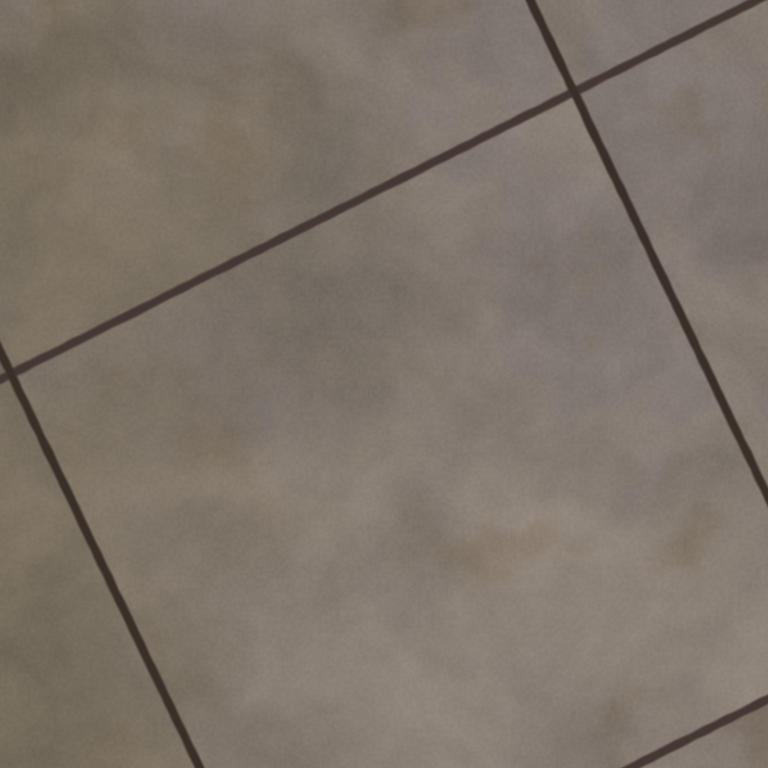
Reproduce this texture procedurally as a WebGL 2 fragment shader.

```glsl
#version 300 es
precision highp float;
// Large square stone floor tiles laid at a slant, parted by thin dark grout.
// A skewed grid gives the tiles; warped gradient noise, shifted per tile,
// gives the cloudy stone, with fine grain and a soft pool of light on top.

uniform vec2 u_resolution;
out vec4 fragColor;

// Grid
const vec2 CORNER = vec2(0.0143, 0.513);      // one grout crossing
const vec2 ACROSS_AXIS = vec2(0.902, 0.432);  // normal of the steep joints
const vec2 UP_AXIS = vec2(-0.448, 0.894);     // normal of the shallow joints
const float TILE_SIZE = 0.82;
const float GROUT_HALF_WIDTH = 0.0056;
const float GROUT_SOFTNESS = 0.0026;

// Colours
const vec3 WARM_STONE = vec3(0.475, 0.435, 0.372);
const vec3 GREY_STONE = vec3(0.503, 0.466, 0.432);
const vec3 MAUVE_TINT = vec3(0.485, 0.450, 0.440);
const vec3 RUST_STAIN = vec3(0.455, 0.395, 0.325);
const vec3 STEEP_GROUT = vec3(0.225, 0.185, 0.160);
const vec3 SHALLOW_GROUT = vec3(0.270, 0.220, 0.205);

// Surface
const float CLOUD_SCALE = 4.5;
const float CLOUD_CONTRAST = 0.20;
const float MOTTLE_SCALE = 26.0;
const float MOTTLE_CONTRAST = 0.055;
const float GRAIN_SCALE = 170.0;
const float GRAIN_CONTRAST = 0.045;
const float TILE_CONTRAST = 0.02;

// Lighting
const vec2 LIGHT_POOL = vec2(0.66, 0.22);
const vec2 SHADE_POOL = vec2(0.47, 0.60);

vec2 hash2(vec2 p) {
    vec3 q = fract(p.xyx * vec3(0.1031, 0.1030, 0.0973));
    q += dot(q, q.yzx + 33.33);
    return fract((q.xx + q.yz) * q.zy);
}

vec2 gradientAt(vec2 cell) {
    float angle = 6.28319 * hash2(cell).x;
    return vec2(cos(angle), sin(angle));
}

float gradientNoise(vec2 p) {
    vec2 i = floor(p), f = fract(p);
    vec2 w = f * f * f * (f * (f * 6.0 - 15.0) + 10.0);
    vec2 e = vec2(1.0, 0.0);
    float a = dot(gradientAt(i), f);
    float b = dot(gradientAt(i + e.xy), f - e.xy);
    float c = dot(gradientAt(i + e.yx), f - e.yx);
    float d = dot(gradientAt(i + e.xx), f - e.xx);
    return mix(mix(a, b, w.x), mix(c, d, w.x), w.y);
}

float fbm(vec2 p) {
    float sum = 0.0, amplitude = 0.6;
    for (int octave = 0; octave < 5; octave++) {
        sum += amplitude * gradientNoise(p);
        p = mat2(1.6, 1.2, -1.2, 1.6) * p + 7.3;
        amplitude *= 0.53;
    }
    return sum;
}

// Soft round falloff around a centre
float pool(vec2 p, vec2 centre, float radius) {
    vec2 d = (p - centre) / radius;
    return exp(-dot(d, d));
}

vec3 stoneColour(vec2 p, vec2 tile) {
    vec2 tileRandom = hash2(tile + 41.0);
    vec2 q = p + 20.0 + 9.0 * tileRandom;

    // Cloudy veining from warped noise
    vec2 warp = vec2(fbm(q * 3.0), fbm(q * 3.0 + 17.0));
    float cloud = fbm(q * CLOUD_SCALE + 0.9 * warp);
    float mottle = fbm(q * MOTTLE_SCALE);
    float grain = gradientNoise(q * GRAIN_SCALE) + 0.6 * gradientNoise(q * GRAIN_SCALE * 1.9);

    // Hue drifts from warm at the left to grey at the right
    float greyness = smoothstep(-0.05, 0.6, p.x + 0.5 * warp.x);
    vec3 colour = mix(WARM_STONE, GREY_STONE, greyness);
    float mauve = smoothstep(0.0, 0.4, warp.y + 0.25 * (p.x + p.y - 1.0));
    colour = mix(colour, MAUVE_TINT, 0.6 * mauve);
    float rust = smoothstep(0.14, 0.42, fbm(q * 6.0 + 31.0));
    colour = mix(colour, RUST_STAIN, 0.4 * rust);

    // Light, blotches and grain
    float light = 0.985 + 0.085 * pool(p, LIGHT_POOL, 0.42) - 0.065 * pool(p, SHADE_POOL, 0.19);
    light += CLOUD_CONTRAST * cloud + MOTTLE_CONTRAST * mottle + GRAIN_CONTRAST * grain;
    light += TILE_CONTRAST * (tileRandom.y - 0.5);
    return colour * light;
}

void main() {
    float canvasSize = min(u_resolution.x, u_resolution.y);
    vec2 p = gl_FragCoord.xy / canvasSize;

    // Tile index and distance to the nearest joint on each axis
    vec2 grid = vec2(dot(p - CORNER, ACROSS_AXIS), dot(p - CORNER, UP_AXIS)) / TILE_SIZE;
    vec2 jointDistance = abs(grid - round(grid)) * TILE_SIZE;

    // Grout with soft, slightly worn edges
    float wear = 0.0012 * gradientNoise(p * 45.0);
    float softness = max(GROUT_SOFTNESS, 0.75 / canvasSize);
    vec2 grout = 1.0 - smoothstep(GROUT_HALF_WIDTH - softness, GROUT_HALF_WIDTH + softness, jointDistance + wear);

    vec3 colour = stoneColour(p, floor(grid));
    colour = mix(colour, SHALLOW_GROUT, grout.y);
    colour = mix(colour, STEEP_GROUT, grout.x);
    fragColor = vec4(colour, 1.0);
}
```
